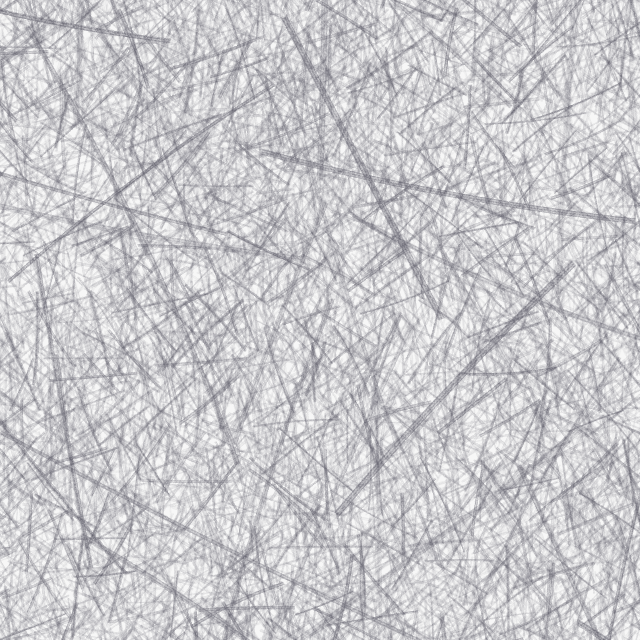
A three.js fragment shader for this texture:

```glsl
// Draws a dense tangle of grey pencil strokes, from fine hatching to long dark lines.
varying vec2 vUv;

const vec3 PAPER = vec3(0.970, 0.970, 0.968);
const vec3 INK = vec3(0.365, 0.360, 0.410);

// Stroke families: cell width and length, half width of a line, opacity.
const vec2 FINE_CELL = vec2(0.016, 0.11);
const vec2 DARK_CELL = vec2(0.050, 0.17);
const vec2 LONG_CELL = vec2(0.220, 0.78);
const float FINE_HALF = 0.0018;
const float DARK_HALF = 0.0021;
const float LONG_HALF = 0.0040;
const float FINE_OPACITY = 0.16;
const float DARK_OPACITY = 0.32;
const float LONG_OPACITY = 0.36;
const int FINE_LAYERS = 18;
const int DARK_LAYERS = 10;
const int LONG_LAYERS = 7;

const float SPREAD = 1.45;       // widest lean from the vertical, in radians
const float TILT = 0.5;          // range of slopes inside one layer
const float BEND = 0.3;          // range of curvature
const float SOFT = 0.0009;       // edge softness
const float GRAIN_SCALE = 330.0; // pencil grains across the canvas
const float ROUGHNESS = 0.0014;  // how far grain disturbs the edges

vec4 hash4(vec3 p) {
  vec4 q = fract(p.xyzx * vec4(0.1031, 0.1030, 0.0973, 0.1099));
  q += dot(q, q.wzxy + 33.33);
  return fract((q.xxyz + q.yzzw) * q.zywx);
}

// Cellular noise: distance to the nearest scattered point.
float cellular(vec2 p) {
  vec2 base = floor(p);
  float nearest = 1.0;
  for (int j = -1; j <= 1; j++) {
    for (int i = -1; i <= 1; i++) {
      vec2 cell = base + vec2(float(i), float(j));
      vec2 point = cell + hash4(vec3(cell, 5.0)).xy;
      nearest = min(nearest, distance(p, point));
    }
  }
  return nearest;
}

// Layered sines that make each layer crowd in some regions and thin in others.
float crowding(vec2 p, float seed) {
  return 0.66 + 0.2 * sin(9.0 * p.x + 2.3 * seed)
              + 0.2 * sin(11.0 * p.y + 4.0 * p.x - 1.7 * seed);
}

// Lean of a layer, spread evenly but favouring steep directions.
float layerLean(float seed) {
  float g = 2.0 * fract(seed * 0.618034) - 1.0;
  return SPREAD * g * (0.55 + 0.45 * abs(g));
}

// Light left by one layer of strokes, one stroke per long cell.
float strokes(vec2 uv, float seed, vec2 cell, float halfWidth, float opacity, float grain) {
  float lean = layerLean(seed);
  float c = cos(lean), s = sin(lean);
  vec2 p = mat2(c, -s, s, c) * (uv - 0.5);
  vec2 q = p / cell;
  float light = 1.0;
  for (int k = -2; k <= 2; k++) {
    float column = floor(q.x) + float(k);
    float along = q.y + hash4(vec3(column, seed, 71.0)).x;
    float row = floor(along);
    vec4 r = hash4(vec3(column, row, seed + 13.0));
    vec4 v = hash4(vec3(row, column, seed + 47.0));

    // Position relative to a leaning, slightly bowed centre line.
    float y = (along - row - 0.5) * cell.y;
    float x = (q.x - column - r.x) * cell.x;
    x -= TILT * (r.y - 0.5) * y + BEND * (v.x - 0.5) * y * y / cell.y;

    float rough = ROUGHNESS * (grain - 0.45);
    float width = halfWidth * (0.65 + 0.7 * v.y);
    float reach = cell.y * (0.25 + 0.24 * r.z);
    float body = 1.0 - smoothstep(width - SOFT, width + SOFT, abs(x) + rough);
    float ends = 1.0 - smoothstep(reach - 3.0 * SOFT, reach, abs(y) + rough);
    float present = step(r.w, crowding(vec2(column, row) * cell, seed));
    float streak = 0.85 + 0.2 * cos(1500.0 * x + 6.0 * v.w);
    float pressure = (0.45 + 1.1 * v.z) * (0.55 + 0.75 * grain) * streak;
    light *= 1.0 - min(opacity * pressure, 0.9) * body * ends * present;
  }
  return light;
}

void main() {
  float grain = cellular(vUv * GRAIN_SCALE);
  float light = 1.0;

  // Pale hatching
  for (int i = 0; i < FINE_LAYERS; i++) {
    light *= strokes(vUv, float(i) + 1.0, FINE_CELL, FINE_HALF, FINE_OPACITY, grain);
  }
  // Darker twigs
  for (int i = 0; i < DARK_LAYERS; i++) {
    light *= strokes(vUv, float(i) + 31.0, DARK_CELL, DARK_HALF, DARK_OPACITY, grain);
  }
  // Long sweeping lines
  for (int i = 0; i < LONG_LAYERS; i++) {
    light *= strokes(vUv, float(i) + 61.0, LONG_CELL, LONG_HALF, LONG_OPACITY, grain);
  }

  gl_FragColor = vec4(mix(INK, PAPER, light), 1.0);
}
```
